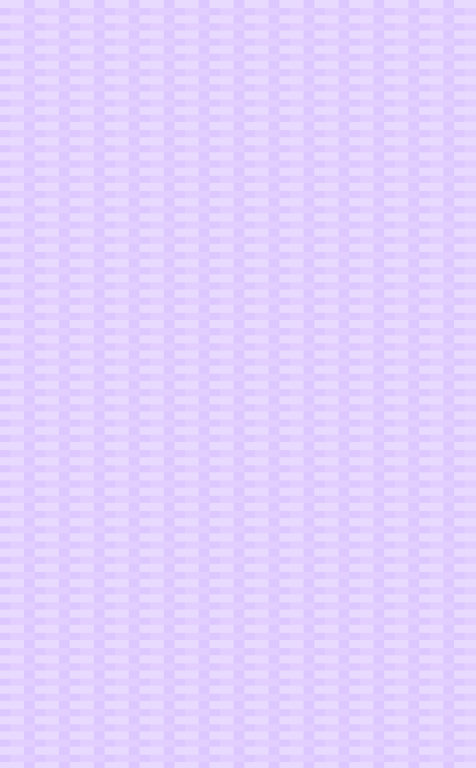
A Shadertoy shader for this pattern:

```glsl
// Pale lilac basket weave: light and mid bands crossed by staggered dark blocks.

const vec2  REPEATS     = vec2(13.62, 50.4); // repeats across and down
const float BLOCK_START = 0.687;  // left edge of the first light-band block, in repeats
const float BLOCK_WIDTH = 0.305;  // share of a repeat taken by a dark block
const float LIGHT_BAND  = 0.535;  // share of a repeat taken by the light band
const vec3  LIGHT_LILAC = vec3(0.908, 0.850, 1.0);
const vec3  MID_LILAC   = vec3(0.888, 0.812, 1.0);
const vec3  DARK_LILAC  = vec3(0.867, 0.780, 1.0);

// Integral of a unit-period stripe that fills [0, width)
float stripeIntegral(float x, float width) {
    return floor(x) * width + min(fract(x), width);
}

// Stripe coverage averaged over one pixel, for smooth edges
float stripe(float x, float width, float pixel) {
    float a = stripeIntegral(x - 0.5 * pixel, width);
    float b = stripeIntegral(x + 0.5 * pixel, width);
    return (b - a) / pixel;
}

void mainImage(out vec4 fragColor, in vec2 fragCoord) {
    vec2 uv = fragCoord / iResolution.xy;
    vec2 cell = vec2(uv.x, 1.0 - uv.y) * REPEATS;
    vec2 pixel = REPEATS / iResolution.xy;

    // Blocks on the mid band sit one block width to the right
    float x = cell.x - BLOCK_START;
    float lightBlock = stripe(x, BLOCK_WIDTH, pixel.x);
    float midBlock = stripe(x - BLOCK_WIDTH, BLOCK_WIDTH, pixel.x);

    vec3 lightRow = mix(LIGHT_LILAC, DARK_LILAC, lightBlock);
    vec3 midRow = mix(MID_LILAC, DARK_LILAC, midBlock);

    // Alternate the two bands down the canvas
    float band = stripe(cell.y, LIGHT_BAND, pixel.y);
    fragColor = vec4(mix(midRow, lightRow, band), 1.0);
}
```
